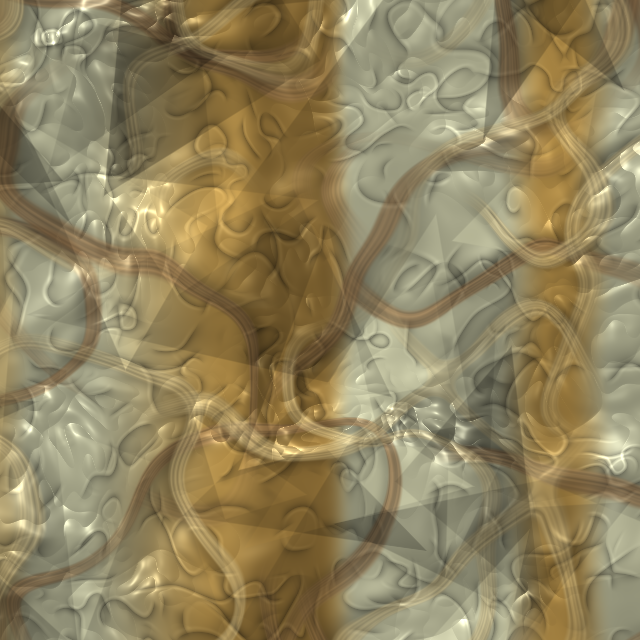
Give the GLSL for this texture, as a Shadertoy shader.

```glsl
vec2 hash2(vec2 p) {
    vec3 q = fract(p.xyx * vec3(.1031, .1030, .0973));
    q += dot(q, q.yzx + 33.33);
    return fract((q.xx + q.yz) * q.zy);
}

vec2 gradient(vec2 cell) {
    float a = 6.2832 * hash2(cell + 40.).x;
    return vec2(cos(a), sin(a));
}

// Gradient noise: value in x, derivatives in yz
vec3 noise(vec2 p) {
    vec2 i = floor(p), f = p - i;
    vec2 u = f * f * f * (f * (f * 6. - 15.) + 10.);
    vec2 du = 30. * f * f * (f * (f - 2.) + 1.);
    vec2 ga = gradient(i), gb = gradient(i + vec2(1, 0));
    vec2 gc = gradient(i + vec2(0, 1)), gd = gradient(i + 1.);
    float a = dot(ga, f), b = dot(gb, f - vec2(1, 0));
    float c = dot(gc, f - vec2(0, 1)), d = dot(gd, f - 1.);
    float k = a - b - c + d;
    return vec3(a + u.x * (b - a) + u.y * (c - a) + u.x * u.y * k,
        ga + u.x * (gb - ga) + u.y * (gc - ga) + u.x * u.y * (ga - gb - gc + gd)
        + du * (u.yx * k + vec2(b, c) - a));
}

vec2 warp(vec2 p) {
    return p + .06 * vec2(noise(p * 5.).x, noise(p * 5. + 19.).x);
}

// Signed distance to a winding zero contour of the noise
float contour(vec2 p, float freq, float seed) {
    vec3 n = noise(p * freq + seed);
    return n.x / (max(length(n.yz), .45) * freq);
}

// Smooth swells with patches of creased folds
float height(vec2 p) {
    float rough = smoothstep(-.15, .35, noise(p * 3.7 + 91.).x);
    p = warp(p);
    float h = .05 * noise(p * 4. + 3.).x + .008 * noise(p * 14. + 57.).x;
    h += (.3 + rough) * .020 * abs(noise(p * 9. + 31.).x);
    return h + rough * .010 * abs(noise(p * 25. + 71.).x);
}

// Scattered sharp triangles: tone in x, tilt in yz
vec3 facets(vec2 p, float px) {
    vec3 sum = vec3(0);
    for (float i = 0.; i < 32.; i++) {
        vec2 r = hash2(vec2(i, 5.3)), s = hash2(vec2(i, 17.9));
        float a = 6.2832 * r.x, spread = .3 + .7 * r.y, len = .16 + .26 * s.x;
        vec2 q = p - hash2(vec2(i, 41.7)) * 1.1 + .05;
        q = mat2(cos(a), -sin(a), sin(a), cos(a)) * q;
        float d = min(q.y, q.x * sin(spread) - q.y * cos(spread));
        d = min(d, len - q.x);
        float inside = smoothstep(-px, px, d) * (1. - .6 * clamp(q.x / len, 0., 1.));
        float tone = s.y < .5 ? -.25 : .21;
        sum += inside * vec3(tone, (hash2(vec2(i, 73.1)) - .5) * .4);
    }
    return sum;
}

float band(float x, float a, float b, float c, float d) {
    return smoothstep(a, b, x) * (1. - smoothstep(c, d, x));
}

void mainImage(out vec4 fragColor, in vec2 fragCoord) {
    vec2 p = fragCoord / iResolution.y;
    float px = 1. / iResolution.y;
    vec2 w = warp(p);

    // Vertical stained bands
    float x = p.x + .03 * noise(p * 4. + 83.).x;
    float ochre = band(x, .13, .35, .50, .56) + band(x, .78, .86, .89, .96);
    ochre += .5 * (1. - smoothstep(0., .05, x));
    vec3 col = mix(vec3(.605, .605, .50), vec3(.62, .49, .245), ochre);
    col = mix(col, vec3(.41, .315, .15), .7 * band(x, .35, .41, .50, .55));
    col *= 1. + .16 * noise(p * 3. + 11.).x;

    // Thin squiggles, crisp on one side and fading on the other
    float glint = 0.;
    for (float k = 0.; k < 4.; k++) {
        float d = contour(w, 7. + 4. * k, 23.3 * k + 61.);
        float present = smoothstep(.04, .25, noise(p * (6. + 2. * k) + 31. * k).x);
        float fall = d > 0. ? .0015 : .006;
        col *= 1. - .28 * present * exp(-abs(d) / fall);
        glint += present * exp(-pow(abs(d - .005) / .0025, 2.));
    }

    // Long brown and pale veins with fine uneven strands
    for (float k = 0.; k < 5.; k++) {
        float d = contour(w, 1.9 + .4 * k, 13.7 * k + 4.);
        float width = .017 + .014 * noise(p * 4. + k * 5.).x;
        float present = smoothstep(-.2, .15, noise(p * 2.2 + 9. * k + 45.).x);
        float body = present * (1. - smoothstep(.55 * width, width, abs(d)));
        float strands = noise(vec2(d * 260., k * 7. + 4. * p.x)).x;
        vec3 vein = k < 3. ? vec3(.47, .36, .235) : vec3(.68, .61, .43);
        col *= 1. - .2 * present * exp(-pow(abs(d + .012) / .016, 2.));
        col = mix(col, vein * (1. + .4 * strands), (k < 3. ? .68 : .5) * body);
    }

    // Relief lighting
    vec3 facet = facets(p, px);
    float e = .0015, h = height(p);
    vec2 slope = vec2(height(p + vec2(e, 0)), height(p + vec2(0, e))) - h;
    vec3 normal = normalize(vec3(-slope / e - facet.yz, 1.));
    float diffuse = dot(normal, normalize(vec3(-.4, .55, .75))) - .75;
    float gloss = max(dot(normal, normalize(vec3(-.25, .36, 1.))), 0.);
    col *= (1. + .22 * diffuse) * (1. + clamp(facet.x, -.32, .24));

    // Warm sheen, bright threads and sharp highlights
    float shine = .17 * pow(gloss, 24.) + .28 * pow(gloss, 200.);
    shine += glint * (.04 + .22 * pow(gloss, 40.));
    col += shine * mix(vec3(.95, .95, .84), vec3(.95, .86, .62), min(ochre, 1.) * .75);
    fragColor = vec4(clamp(col, 0., 1.), 1.);
}
```
